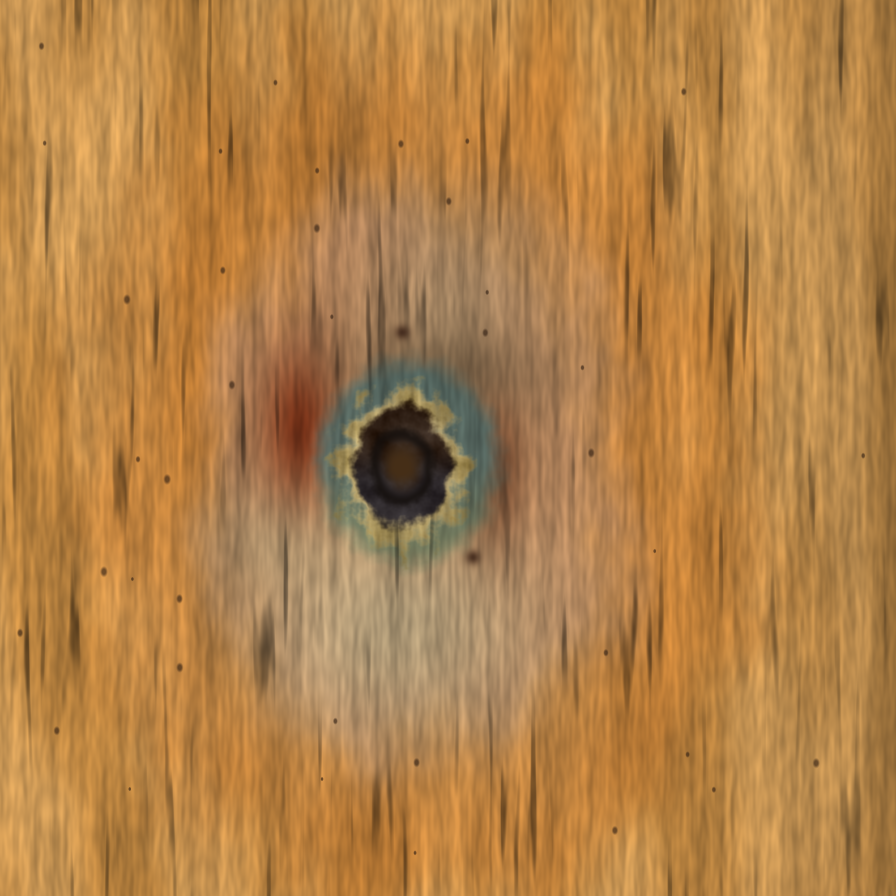
This texture is drawn by a WebGL 1 fragment shader. Its source:

```glsl
precision highp float;
uniform vec2 u_resolution;

#define KNOT_CENTER vec2(0.449, 0.479)
#define HOLE_RADIUS vec2(0.054, 0.067)
#define RING_CENTER vec2(0.456, 0.484)
#define RING_RADIUS vec2(0.106, 0.118)
#define PATCH_CENTER vec2(0.462, 0.468)
#define PATCH_RADIUS vec2(0.265, 0.355)
#define GRAIN_STRENGTH 0.36
#define CRACK_STRENGTH 0.40
#define SPECK_CELLS 15.0

vec2 hash2(vec2 p) {
  vec3 q = fract(p.xyx * vec3(0.1031, 0.1030, 0.0973));
  q += dot(q, q.yzx + 33.33);
  return fract((q.xx + q.yz) * q.zy);
}

vec2 gradientAt(vec2 cell) {
  float angle = 6.2832 * hash2(cell).x;
  return vec2(cos(angle), sin(angle));
}

float gradientNoise(vec2 p) {
  vec2 i = floor(p), f = fract(p);
  vec2 w = f * f * f * (f * (f * 6.0 - 15.0) + 10.0);
  vec2 e = vec2(1.0, 0.0);
  float low = mix(dot(gradientAt(i), f), dot(gradientAt(i + e), f - e), w.x);
  float high = mix(dot(gradientAt(i + e.yx), f - e.yx),
                   dot(gradientAt(i + 1.0), f - 1.0), w.x);
  return mix(low, high, w.y);
}

float fbm(vec2 p) {
  float sum = 0.0, amplitude = 0.6;
  for (int i = 0; i < 4; i++) {
    sum += amplitude * gradientNoise(p);
    p = p * 2.03 + 17.3;
    amplitude *= 0.5;
  }
  return sum;
}

// Soft elliptical stain, 1 at its centre
float stain(vec2 p, vec2 center, vec2 radius) {
  vec2 d = (p - center) / radius;
  return exp(-dot(d, d));
}

float woodGrain(vec2 p) {
  float grain = 0.35 * gradientNoise(p * vec2(24.0, 1.6));
  grain += 0.45 * gradientNoise(p * vec2(62.0, 4.0) + 9.0);
  grain += 0.55 * gradientNoise(p * vec2(125.0, 9.0) + 31.0);
  return grain + 0.40 * gradientNoise(p * vec2(210.0, 38.0) + 57.0);
}

// Scattered pits, one candidate per cell
float specks(vec2 p) {
  vec2 cell = floor(p * SPECK_CELLS);
  float mask = 0.0;
  for (int j = -1; j <= 1; j++) {
    for (int i = -1; i <= 1; i++) {
      vec2 id = cell + vec2(float(i), float(j));
      vec2 rnd = hash2(id + 71.0);
      vec2 d = p - (id + hash2(id + 5.0)) / SPECK_CELLS;
      float size = mix(0.002, 0.005, rnd.y);
      mask = max(mask, step(0.80, rnd.x) * smoothstep(size, size * 0.3, length(d * vec2(1.0, 0.7))));
    }
  }
  return mask;
}

vec3 woodColor(vec2 p, float wobble) {
  vec3 color = mix(vec3(0.71, 0.50, 0.24), vec3(0.79, 0.59, 0.33),
                   smoothstep(-0.28, 0.28, gradientNoise(p * vec2(11.0, 2.2) + 3.0) + wobble * 0.4));
  color = mix(color, vec3(0.68, 0.51, 0.29), 0.5 * smoothstep(0.72, 0.95, p.x));
  // Orange halo around the bleached patch
  float r = length((p - PATCH_CENTER) / PATCH_RADIUS) + wobble * 0.35;
  float halo = smoothstep(0.7, 1.0, r) * (1.0 - smoothstep(1.1, 1.65, r));
  color = mix(color, vec3(0.74, 0.46, 0.18), 0.65 * halo);
  // Pink border, greyer toward the knot and below it
  color = mix(color, vec3(0.69, 0.50, 0.35), 0.92 * (1.0 - smoothstep(0.68, 1.08, r)));
  color = mix(color, vec3(0.63, 0.53, 0.40), 0.75 * stain(p, vec2(0.50, 0.64), vec2(0.10, 0.15)));
  color = mix(color, vec3(0.70, 0.62, 0.48), 0.95 * stain(p, vec2(0.44, 0.30), vec2(0.17, 0.13)));
  color = mix(color, vec3(0.64, 0.57, 0.43), 0.60 * stain(p, vec2(0.32, 0.40), vec2(0.08, 0.06)));
  return mix(color, vec3(0.53, 0.38, 0.19), 0.65 * smoothstep(0.955, 0.985, p.x + wobble * 0.02));
}

void main() {
  vec2 p = gl_FragCoord.xy / u_resolution;
  float wobble = fbm(p * vec2(9.0, 5.0));
  float rough = fbm(p * 34.0 + 40.0);
  float grain = woodGrain(p);
  vec3 color = woodColor(p, wobble);

  // Rust and shadow around the knot
  color = mix(color, vec3(0.42, 0.15, 0.06), 0.90 * stain(p, vec2(0.335, 0.525), vec2(0.042, 0.085)));
  color = mix(color, vec3(0.40, 0.22, 0.13), 0.75 * stain(p, vec2(0.555, 0.48), vec2(0.032, 0.085)));
  color = mix(color, vec3(0.36, 0.29, 0.21), 0.65 * stain(p, vec2(0.50, 0.585), vec2(0.11, 0.045)));

  // Blue-green ring, pale crust, ragged hole
  float ring = length((p - RING_CENTER) / RING_RADIUS) + rough * 0.13;
  vec3 teal = mix(vec3(0.43, 0.47, 0.36), vec3(0.31, 0.39, 0.37), smoothstep(0.38, 0.50, p.y));
  color = mix(color, teal, 0.93 * (1.0 - smoothstep(0.80, 1.10, ring)));
  vec2 k = (p - KNOT_CENTER) / HOLE_RADIUS;
  float hole = length(k) + rough * 0.30;
  float crust = 1.0 - smoothstep(1.12, 1.45, hole + rough * 0.5);
  color = mix(color, vec3(0.69, 0.60, 0.38) + rough * 0.35, 0.9 * crust);

  // Vertical fibres and dark cracks
  float cracks = smoothstep(0.16, 0.46, gradientNoise(p * vec2(105.0, 5.5) + 83.0));
  cracks *= smoothstep(-0.2, 0.3, gradientNoise(p * vec2(14.0, 5.0) + 21.0));
  color *= 1.0 + GRAIN_STRENGTH * grain - CRACK_STRENGTH * cracks;
  color = mix(color, vec3(0.20, 0.13, 0.08), 0.65 * specks(p));
  float pits = stain(p, vec2(0.449, 0.629), vec2(0.008)) + stain(p, vec2(0.528, 0.378), vec2(0.008));
  color = mix(color, vec3(0.20, 0.11, 0.07), 0.8 * min(pits, 1.0));

  // Hole interior with a brown core inside a black rim
  vec3 inside = mix(vec3(0.18, 0.16, 0.17), vec3(0.19, 0.13, 0.09), smoothstep(-0.3, 0.4, k.y));
  inside += rough * 0.18;
  float core = length((p - KNOT_CENTER) / vec2(0.034, 0.042)) + rough * 0.2;
  inside = mix(inside, vec3(0.08, 0.06, 0.05), 0.8 * smoothstep(0.3, 0.0, abs(core - 0.9)));
  inside = mix(inside, vec3(0.27, 0.18, 0.09), 1.0 - smoothstep(0.2, 0.8, core));
  color = mix(color, inside, 1.0 - smoothstep(0.90, 1.08, hole));

  gl_FragColor = vec4(clamp(color, 0.0, 1.0), 1.0);
}
```
